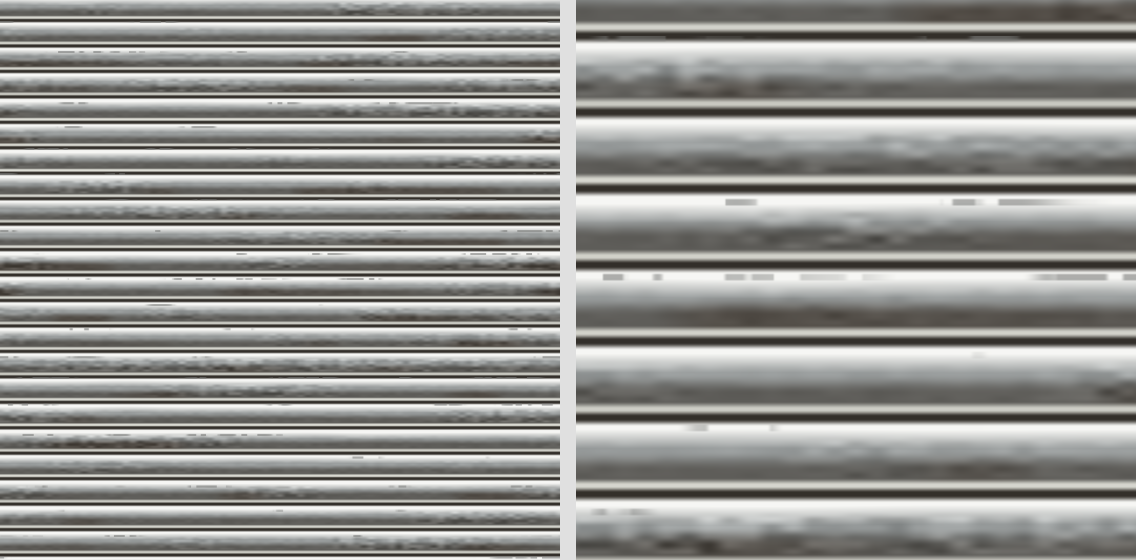
Left, the full canvas; right, a detail of the centre.
Reproduce this texture procedurally as a Shadertoy shader.

```glsl
// Corrugated steel sheet: horizontal rounded ribs with dark grooves, a thin lip and light wear.
#define RIBS 22.0          // ribs down the tile
#define PHASE 0.80         // position of the first groove below the top edge, in ribs
#define STREAKS 0.20       // strength of the scratched streaks
#define NICKS 0.60         // strength of the short dashes
#define STAINS 0.65        // strength of the brown smudges
#define GROOVE vec3(0.20, 0.185, 0.165)
#define SHINE  vec3(0.965, 0.965, 0.955)
#define STEEL  vec3(0.60, 0.615, 0.615)
#define SHADE  vec3(0.37, 0.365, 0.35)
#define LIP    vec3(0.83, 0.83, 0.80)
#define STAIN  vec3(0.28, 0.25, 0.22)

float hash(vec2 p, float seed) {
    vec3 q = fract(vec3(p.xyx) * vec3(0.1031, 0.1030, 0.0973) + seed * 0.137);
    q += dot(q, q.yzx + 33.33);
    return fract((q.x + q.y) * q.z);
}

// Value noise that wraps after a whole number of cells
float noise(vec2 p, vec2 period, float seed) {
    vec2 i = floor(p), f = fract(p);
    f = f * f * (3.0 - 2.0 * f);
    vec2 a = mod(i, period), b = mod(i + 1.0, period);
    return mix(mix(hash(a, seed), hash(vec2(b.x, a.y), seed), f.x),
               mix(hash(vec2(a.x, b.y), seed), hash(b, seed), f.x), f.y);
}

// Noise along one rib, independent of its neighbours
float ribNoise(float x, float rib, float cells, float seed) {
    return noise(vec2(x * cells, rib), vec2(cells, RIBS), seed);
}

// Soft band of half width w around c
float band(float t, float c, float w) {
    return 1.0 - smoothstep(0.4 * w, w, abs(t - c));
}

// Shading across one rib, t runs downwards from groove to groove
vec3 ribProfile(float t, float wobble, float stain) {
    vec3 c = mix(GROOVE, SHINE, smoothstep(0.02, 0.12, t));
    c = mix(c, STEEL, clamp((t - 0.17 - wobble) / 0.25, 0.0, 1.0));
    c = mix(c, mix(SHADE, STAIN, stain), smoothstep(0.42, 0.68, t + wobble));
    c = mix(c, LIP, smoothstep(0.79, 0.885, t));
    return mix(c, GROOVE, smoothstep(0.90, 0.985, t));
}

void mainImage(out vec4 fragColor, in vec2 fragCoord) {
    vec2 uv = fragCoord / iResolution.xy;
    float s = RIBS * (1.0 - uv.y) - PHASE;
    float rib = mod(floor(s), RIBS);
    float t = fract(s);

    // Slow variation along and between ribs
    float wobble = 0.05 * (hash(vec2(rib, 3.0), 1.0) - 0.5)
                 + 0.03 * (ribNoise(uv.x, rib, 9.0, 2.0) - 0.5);
    float stain = STAINS * smoothstep(0.62, 0.9, ribNoise(uv.x, rib, 7.0, 3.0));
    vec3 color = ribProfile(t, wobble, stain);

    // Fine streaks, stronger in worn patches of the shaded slope
    float worn = smoothstep(0.45, 0.85, ribNoise(uv.x, rib, 6.0, 4.0));
    float streak = noise(vec2(uv.x * 80.0, s * 9.0), vec2(80.0, RIBS * 9.0), 5.0) - 0.5;
    float slope = smoothstep(0.22, 0.36, t) * (1.0 - smoothstep(0.74, 0.84, t));
    color += STREAKS * streak * slope * (0.2 + 0.8 * worn);

    // Short broken dashes at one height on each rib
    float dash = smoothstep(0.68, 0.82, ribNoise(uv.x, rib, 14.0, 6.0))
               * smoothstep(0.3, 0.55, ribNoise(uv.x, rib, 110.0, 7.0));
    float height = mix(0.03, 0.36, hash(vec2(rib, 11.0), 8.0));
    color = mix(color, 0.5 * (STEEL + SHADE), NICKS * dash * band(t, height, 0.06));

    // Lip brightness differs from rib to rib
    color += 0.10 * (hash(vec2(rib, 17.0), 9.0) - 0.5) * band(t, 0.885, 0.07);

    fragColor = vec4(clamp(color, 0.0, 1.0), 1.0);
}
```
